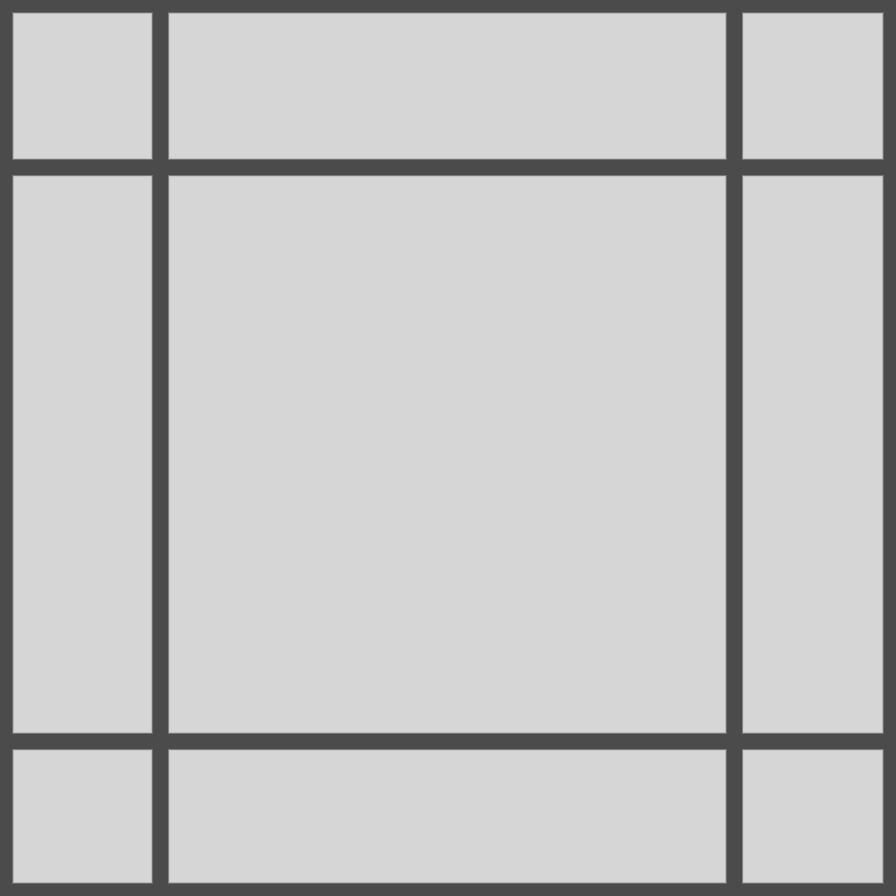
Give the GLSL for this pattern, as a Shadertoy shader.

```glsl
// Pale square panel divided by two vertical and two horizontal dark bars in a dark frame.

const vec3 PANEL_COLOR = vec3(0.84);
const vec3 BAR_COLOR = vec3(0.295);

// Signed distance to a mirrored pair of bars on each axis
float barPairs(vec2 p, vec2 center, float offset, float halfWidth) {
    vec2 d = abs(abs(p - center) - offset) - halfWidth;
    return min(d.x, d.y);
}

// Signed distance to the border of the unit square, negative inside the border
float border(vec2 p, float width) {
    vec2 d = min(p, 1.0 - p) - width;
    return min(d.x, d.y);
}

// Antialiased coverage of a signed distance
float coverage(float dist, float softness) {
    return clamp(0.5 - dist / softness, 0.0, 1.0);
}

void mainImage(out vec4 fragColor, in vec2 fragCoord) {
    vec2 uv = fragCoord / iResolution.xy;
    float softness = max(0.002, 1.0 / min(iResolution.x, iResolution.y));

    // Join the inner bars and the outer frame
    float bars = barPairs(uv, vec2(0.4993, 0.4928), 0.3203, 0.0093);
    float frame = border(uv, 0.0145);
    float ink = coverage(min(bars, frame), softness);

    fragColor = vec4(mix(PANEL_COLOR, BAR_COLOR, ink), 1.0);
}
```
